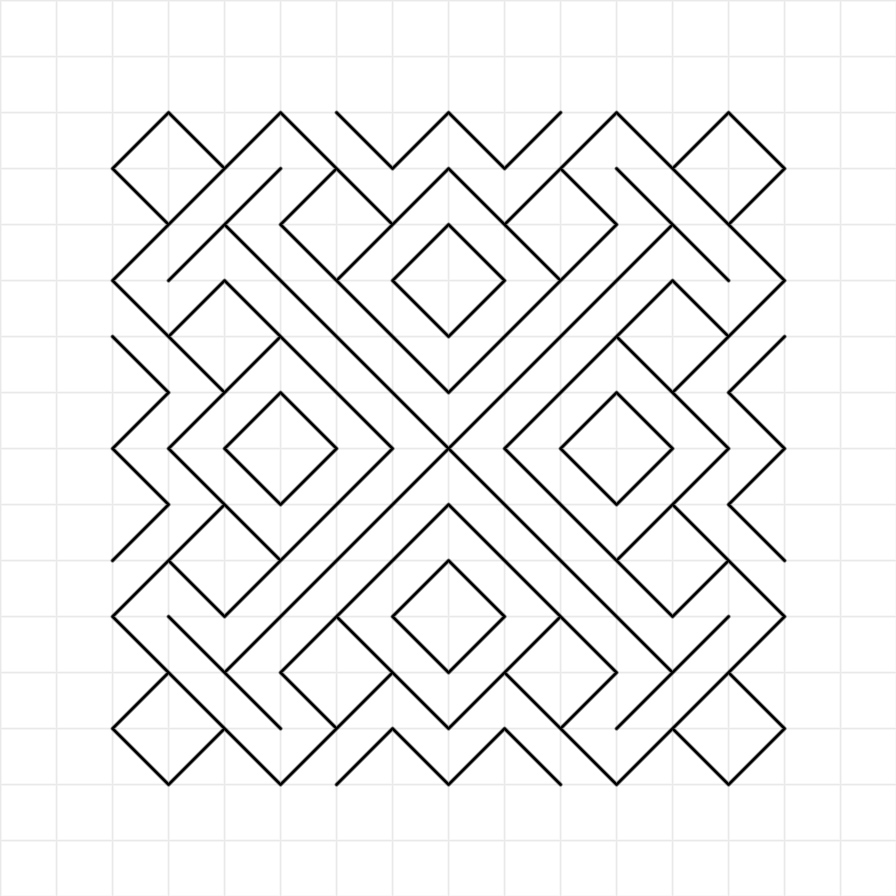
Give the GLSL for this pattern, as a three.js fragment shader.

```glsl
// A mirrored diagonal maze of black strokes on white paper with a pale grid.
// Each maze cell holds one diagonal; its direction is read from a bit mask
// after folding the plane into one octant, which gives eightfold symmetry.

varying vec2 vUv;

const float CELLS = 16.0;              // grid cells across the canvas
const float MAZE_HALF = 6.0;           // half the maze size, in cells
const float STROKE = 0.058;            // maze stroke width, in cells
const float GRID_LINE = 1.0 / 48.0;    // grid line width, in cells
const float SOFT = CELLS / 512.0;      // edge softness, in cells
const vec3 PAPER = vec3(1.0);
const vec3 GRID_COLOR = vec3(0.87);
const vec3 INK = vec3(0.0);

// Share of a soft sample covered by a line of the given width.
float lineCoverage(float dist, float width) {
  float cover = (0.5 * (width + SOFT) - dist) / SOFT;
  return clamp(cover, 0.0, min(1.0, width / SOFT));
}

// Distance to a segment through the origin, from -tip to tip.
float segmentDistance(vec2 p, vec2 tip) {
  float along = clamp(dot(p, tip) / dot(tip, tip), -1.0, 1.0);
  return length(p - along * tip);
}

// +1 if the diagonal runs away from the maze centre, -1 if it crosses.
float diagonalTurn(vec2 folded) {
  float column = max(folded.x, folded.y);
  float row = min(folded.x, folded.y);
  // One bit per row, for the three outer columns.
  float mask = column > 4.5 ? 41.0 : column > 3.5 ? 29.0 : column > 2.5 ? 3.0 : 0.0;
  float crossing = mod(floor(mask / exp2(row) + 0.001), 2.0);
  return 1.0 - 2.0 * crossing;
}

// Nearest diagonal, including the round ends from neighbouring cells.
float mazeDistance(vec2 p) {
  float nearest = 10.0;
  for (int j = -1; j <= 1; j++) {
    for (int i = -1; i <= 1; i++) {
      vec2 center = floor(p) + vec2(float(i), float(j)) + 0.5;
      vec2 folded = floor(abs(center));
      if (max(folded.x, folded.y) < MAZE_HALF - 0.5) {
        float slope = diagonalTurn(folded) * sign(center.x * center.y);
        nearest = min(nearest, segmentDistance(p - center, vec2(0.5, 0.5 * slope)));
      }
    }
  }
  return nearest;
}

void main() {
  // Shift by half a grid line so the left and top lines lie inside the canvas.
  vec2 p = vUv * CELLS - 0.5 * GRID_LINE * vec2(1.0, -1.0);

  // Pale square grid
  vec2 toGrid = abs(p - floor(p + 0.5));
  float grid = lineCoverage(min(toGrid.x, toGrid.y), GRID_LINE);
  vec3 color = mix(PAPER, GRID_COLOR, grid);

  // Maze strokes
  float maze = lineCoverage(mazeDistance(p - 0.5 * CELLS), STROKE);
  color = mix(color, INK, maze);

  gl_FragColor = vec4(color, 1.0);
}
```
